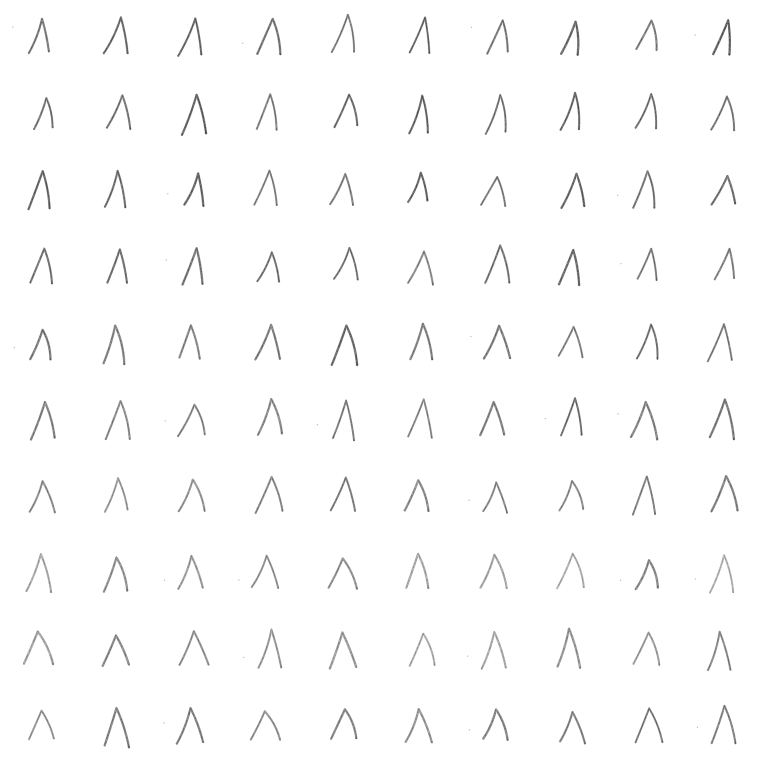
A three.js fragment shader for this pattern:

```glsl
// Ten by ten grid of hand-drawn pencil carets on white paper.
// Each cell bends two curved strokes from hashed jitter; the lean, spread and
// tone drift across the sheet, and noise gives the strokes a pencil grain.
#define COUNT 10.0
#define PITCH vec2(0.0986, 0.0998)
#define FIRST vec2(0.0530, 0.0550)
#define HEIGHT 0.0437
#define HALF_LINE 0.00125
#define SOFTNESS 0.0010
#define INK 0.36
#define GRAIN_SCALE 620.0
#define SPECK_CHANCE 0.16

varying vec2 vUv;

float hash(vec2 p) {
  vec3 q = fract(vec3(p.xyx) * 0.1031);
  q += dot(q, q.yzx + 33.33);
  return fract((q.x + q.y) * q.z);
}

// Random value from -1 to 1, one independent channel per salt
float jitter(vec2 id, float salt) {
  return 2.0 * hash(id + salt * vec2(17.3, 31.7)) - 1.0;
}

float noise(vec2 p) {
  vec2 i = floor(p), f = fract(p);
  f = f * f * (3.0 - 2.0 * f);
  return mix(mix(hash(i), hash(i + vec2(1.0, 0.0)), f.x),
             mix(hash(i + vec2(0.0, 1.0)), hash(i + 1.0), f.x), f.y);
}

float segmentDistance(vec2 p, vec2 a, vec2 b) {
  vec2 ab = b - a;
  return length(p - a - ab * clamp(dot(p - a, ab) / dot(ab, ab), 0.0, 1.0));
}

// Distance to a quadratic curve, walked in short chords
float curveDistance(vec2 p, vec2 a, vec2 control, vec2 b) {
  float d = 1.0;
  vec2 last = a;
  for (int i = 1; i <= 10; i++) {
    float t = float(i) / 10.0;
    vec2 next = mix(mix(a, control, t), mix(control, b, t), t);
    d = min(d, segmentDistance(p, last, next));
    last = next;
  }
  return d;
}

float coverage(float d, float radius) {
  return 1.0 - smoothstep(radius - SOFTNESS, radius + SOFTNESS, d);
}

void main() {
  // Cell index and position about its centre
  vec2 grid = (vUv - FIRST) / PITCH + 0.5;
  vec2 id = clamp(floor(grid), 0.0, COUNT - 1.0);
  vec2 place = id / (COUNT - 1.0);
  vec2 p = vUv - FIRST - id * PITCH;
  p -= vec2(0.0040 * jitter(id, 1.0), 0.0030 * jitter(id, 2.0));

  // Caret proportions: upright and wide below, leaning and narrow above
  float rise = 0.5 * HEIGHT + 0.0035 * jitter(id, 3.0);
  float spread = mix(0.0172, 0.0138, place.y) - 0.0012 * place.x * place.y
               + 0.0022 * jitter(id, 4.0);
  float lean = mix(0.0002, 0.0050, place.y) + 0.0030 * place.x * place.y
             + 0.0018 * jitter(id, 5.0);
  vec2 apex = vec2(lean, rise);
  vec2 leftFoot = vec2(-spread, -rise + 0.0015 * jitter(id, 6.0));
  vec2 rightFoot = vec2(spread, -rise + 0.0022 * jitter(id, 7.0));

  // Left stroke sags a little, right stroke bows outward
  vec2 sag = vec2(0.0016, -0.0012) * (1.0 + jitter(id, 8.0));
  vec2 bow = vec2(0.0032, 0.0016) * (1.0 + 0.6 * jitter(id, 9.0));
  float left = curveDistance(p, leftFoot, 0.5 * (leftFoot + apex) + sag, apex);
  float right = curveDistance(p, apex, 0.5 * (apex + rightFoot) + bow, rightFoot);
  float d = min(left, right);

  // Pencil tone: pressure per mark, a faint band low down, pale core, grain
  float grain = noise(vUv * GRAIN_SCALE);
  float faintBand = 1.0 - smoothstep(0.0, 0.24, abs(place.y - 0.2));
  float tone = INK + 0.07 * jitter(id, 10.0) + 0.12 * faintBand
             + 0.07 * (1.0 - place.y) + 0.24 * (grain - 0.5);
  tone += 0.07 * (1.0 - smoothstep(0.0, HALF_LINE, d));
  tone -= 0.08 * coverage(length(p - rightFoot), 0.0018);
  float radius = HALF_LINE * (1.0 + 0.12 * jitter(id, 11.0) + 0.3 * (grain - 0.5));
  float shade = coverage(d, radius) * (1.0 - tone);

  // Stray specks between some marks
  vec2 speck = vec2(-0.034, 0.012 * jitter(id, 12.0));
  float present = step(hash(id + 71.0), SPECK_CHANCE);
  shade = max(shade, 0.30 * present * coverage(length(p - speck), 0.0007));

  // Leave the margin blank outside the grid
  vec2 inside = step(vec2(0.0), grid) * step(grid, vec2(COUNT));
  gl_FragColor = vec4(vec3(1.0 - shade * inside.x * inside.y), 1.0);
}
```
